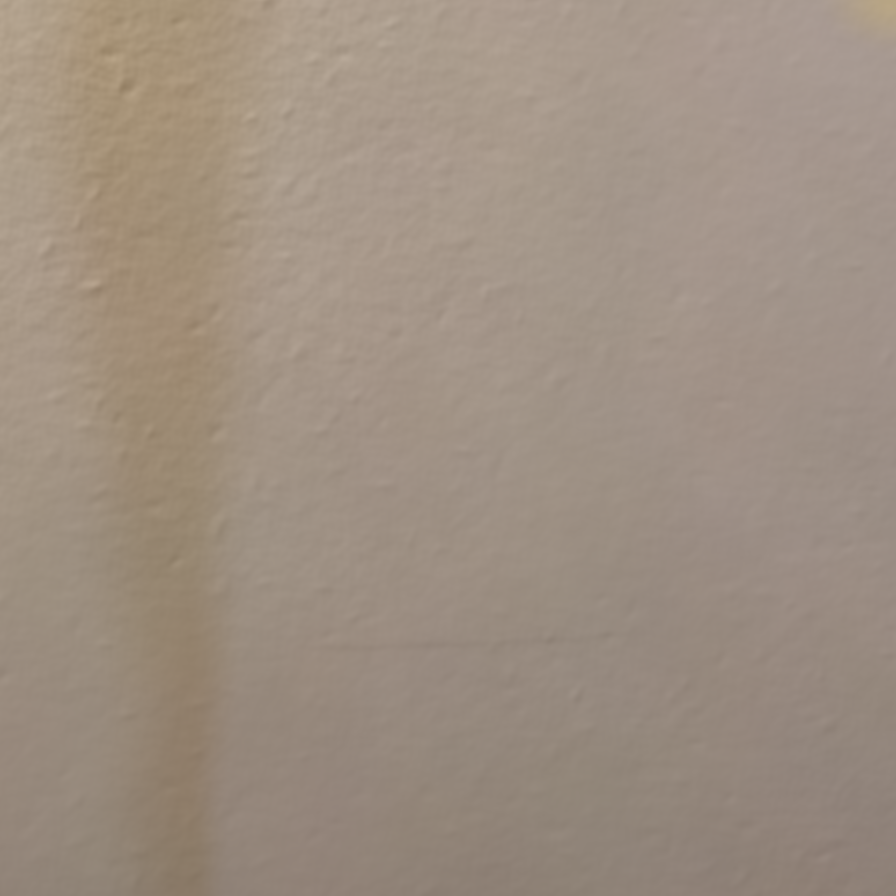
Give the GLSL for this texture, as a Shadertoy shader.

```glsl
// Softly lit painted plaster wall with a yellow-brown vertical water stain.

const vec3 TOP_LEFT     = vec3(0.695, 0.630, 0.548);
const vec3 TOP_RIGHT    = vec3(0.652, 0.597, 0.566);
const vec3 BOTTOM_LEFT  = vec3(0.564, 0.510, 0.464);
const vec3 BOTTOM_RIGHT = vec3(0.552, 0.500, 0.460);
const vec3 MIDDLE_LIFT  = vec3(0.012, 0.013, 0.014);
const vec3 STAIN_TINT   = vec3(0.955, 0.925, 0.855);
const vec3 CORNER_GLOW  = vec3(0.070, 0.050, -0.050);

const vec2  LIGHT_STEP    = vec2(-0.0015, 0.0020); // towards the light
const float GRAIN_ANGLE   = 0.50;   // mean tilt of the bumps, radians
const float GRAIN_FREQ    = 58.0;
const float GRAIN_HEIGHT  = 0.55;
const float BUMP_CELLS    = 34.0;   // bump cells across the canvas
const float RELIEF_STRONG = 0.085;  // upper left
const float RELIEF_WEAK   = 0.026;  // lower right
const float MOTTLE        = 0.022;
const float TINT_MOTTLE   = 0.013;
const float CREASE_DEPTH  = 0.024;

float hash(ivec2 cell) {
    uvec2 q = uvec2(cell) * uvec2(1597334673u, 3812015801u);
    uint n = q.x ^ q.y;
    n = (n ^ (n >> 15)) * 2246822519u;
    n = (n ^ (n >> 13)) * 3266489917u;
    return float((n ^ (n >> 16)) >> 8) / 16777216.0;
}

vec2 gradient(ivec2 cell) {
    float angle = 6.2832 * hash(cell);
    return vec2(cos(angle), sin(angle));
}

// Gradient noise, roughly -0.7 to 0.7
float noise(vec2 p) {
    ivec2 i = ivec2(floor(p));
    vec2 f = fract(p);
    vec2 u = f * f * f * (f * (f * 6.0 - 15.0) + 10.0);
    float a = dot(gradient(i), f);
    float b = dot(gradient(i + ivec2(1, 0)), f - vec2(1, 0));
    float c = dot(gradient(i + ivec2(0, 1)), f - vec2(0, 1));
    float d = dot(gradient(i + ivec2(1, 1)), f - vec2(1, 1));
    return mix(mix(a, b, u.x), mix(c, d, u.x), u.y);
}

float fbm(vec2 p) {
    float sum = 0.0, amp = 0.6;
    for (int i = 0; i < 3; i++) {
        sum += amp * noise(p);
        p = p * 2.03 + 17.3;
        amp *= 0.5;
    }
    return sum;
}

// Scattered short bumps and dents, a few of them pronounced
float bumps(vec2 p) {
    vec2 q = p * BUMP_CELLS;
    ivec2 home = ivec2(floor(q));
    float sum = 0.0;
    for (int k = 0; k < 9; k++) {
        ivec2 cell = home + ivec2(k % 3 - 1, k / 3 - 1);
        vec2 d = q - vec2(cell) - vec2(hash(cell + 101), hash(cell + 211));
        float angle = GRAIN_ANGLE + 1.6 * (hash(cell + 307) - 0.5);
        float c = cos(angle), s = sin(angle);
        d = vec2(c * d.x + s * d.y, c * d.y - s * d.x);
        d /= mix(0.7, 1.1, hash(cell + 401)) * vec2(0.42, 0.24);
        float strength = hash(cell + 503);
        float side = hash(cell + 601) < 0.65 ? 1.0 : -1.0;
        sum += side * strength * strength * strength * exp(-dot(d, d));
    }
    return sum;
}

float height(vec2 p) {
    vec2 q = p * GRAIN_FREQ;
    float grain = noise(q * vec2(0.8, 1.0)) + 0.4 * noise(q * 2.1 + 31.0);
    return GRAIN_HEIGHT * grain + bumps(p);
}

// Stain coverage: wide and blurred above, narrow and firmer below
float stain(vec2 p) {
    float wobble = 0.02 * fbm(p * vec2(3.0, 5.0) + 7.0);
    float left  = mix(0.155, 0.070, smoothstep(0.0, 0.9, p.y)) + wobble;
    float right = mix(0.236, 0.285, p.y * p.y) + wobble;
    float blur  = mix(0.020, 0.065, p.y);
    float body = smoothstep(left - 0.05, left + 0.06, p.x)
               * (1.0 - smoothstep(right - blur, right + blur, p.x));
    return body * (0.95 + 0.35 * fbm(p * vec2(6.0, 4.0) + 3.0));
}

// Faint, nearly level hairline
float crease(vec2 p) {
    float y = 0.278 + 0.014 * smoothstep(0.45, 0.75, p.x) + 0.005 * noise(p.xx * 9.0);
    float span = smoothstep(0.30, 0.40, p.x) * (1.0 - smoothstep(0.66, 0.77, p.x));
    float d = (p.y - y) / 0.0045;
    return span * (0.75 + 0.9 * noise(vec2(p.x * 24.0, 5.3))) * exp(-d * d);
}

void mainImage(out vec4 fragColor, in vec2 fragCoord) {
    vec2 p = fragCoord / iResolution.xy;

    // Wall colour, falling light and cloudy unevenness
    vec3 color = mix(mix(BOTTOM_LEFT, BOTTOM_RIGHT, p.x), mix(TOP_LEFT, TOP_RIGHT, p.x), p.y);
    color += MIDDLE_LIFT * 4.0 * p.y * (1.0 - p.y);
    color += MOTTLE * (fbm(p * 5.0 + 11.0) + 0.5 * fbm(p * 17.0));
    color += TINT_MOTTLE * fbm(p * 4.0 + 53.0) * vec3(1.0, -0.4, 0.3);
    color += TINT_MOTTLE * fbm(p * 6.0 + 83.0) * vec3(0.2, 0.1, -1.0);

    // Stain and warm corner
    color *= mix(vec3(1.0), STAIN_TINT, stain(p));
    color += CORNER_GLOW * (1.0 - smoothstep(0.0, 0.085, length((p - 1.0) * vec2(0.9, 1.3))));

    // Relief lit from the upper left, fading down and to the right
    float slope = height(p - LIGHT_STEP) - height(p + LIGHT_STEP);
    float nearLight = smoothstep(0.1, 1.0, p.y) * (1.0 - smoothstep(0.1, 0.85, p.x));
    float patchy = 1.0 + 0.9 * fbm(p * 7.0 + 29.0);
    color += slope * patchy * mix(RELIEF_WEAK, RELIEF_STRONG, nearLight);
    fragColor = vec4(color - CREASE_DEPTH * crease(p), 1.0);
}
```
